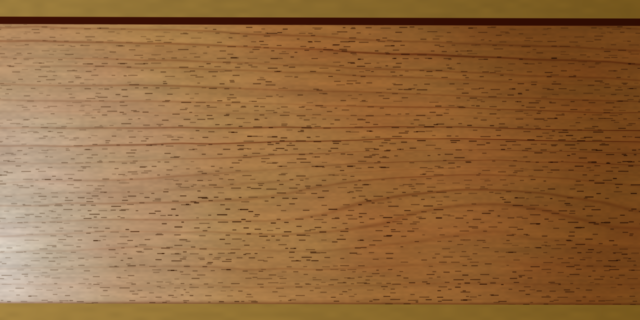
Reproduce this texture procedurally as a Shadertoy shader.

```glsl
// A varnished beech board between two olive strips, lit from the lower left.
// Growth rings are jittered contours of a warped height field; pores are short
// dashes scattered on a hashed grid; the lighting is a ramp over distance.

float hash(vec2 p) {
    vec3 q = fract(p.xyx * 0.1031);
    q += dot(q, q.yzx + 33.33);
    return fract((q.x + q.y) * q.z);
}

float noise(vec2 p) {
    vec2 i = floor(p), f = fract(p);
    f = f * f * (3.0 - 2.0 * f);
    return mix(mix(hash(i), hash(i + vec2(1, 0)), f.x),
               mix(hash(i + vec2(0, 1)), hash(i + vec2(1, 1)), f.x), f.y);
}

float bell(float x, float width) {
    return exp(-x * x / (width * width));
}

// Base colour, from the glare at the left to the shade at the right
vec3 lightRamp(float d) {
    vec3 c = mix(vec3(0.82, 0.78, 0.73), vec3(0.75, 0.67, 0.58), smoothstep(0.0, 0.2, d));
    c = mix(c, vec3(0.71, 0.57, 0.43), smoothstep(0.15, 0.45, d));
    c = mix(c, vec3(0.65, 0.48, 0.28), smoothstep(0.4, 0.85, d));
    c = mix(c, vec3(0.59, 0.385, 0.19), smoothstep(0.8, 1.3, d));
    return mix(c, vec3(0.46, 0.27, 0.10), smoothstep(1.3, 1.95, d));
}

// Height field whose contours are the rings: an arch at the right, a slope above
float ringField(vec2 p) {
    float width = mix(0.36, 0.85, smoothstep(0.25, 0.52, p.y));
    float arch = 0.1 * bell(p.y - 0.4, 0.17) * bell(p.x - 1.52, width);
    float slope = 0.035 * p.x * smoothstep(0.45, 0.75, p.y);
    float wobble = 0.022 * (noise(p * vec2(2.2, 4.0)) - 0.5)
                 + 0.007 * (noise(p * vec2(9.0, 14.0) + 7.0) - 0.5);
    return p.y - arch + slope + wobble;
}

// Ring darkness: a crisp upper edge and a soft fade below it
float rings(vec2 p, float count, float px) {
    float f = ringField(p), sum = 0.0;
    for (int k = -1; k <= 1; k++) {
        float id = floor(f * count) + float(k);
        float centre = (id + 0.5 + 0.7 * (hash(vec2(id, 3.0)) - 0.5)) / count;
        float d = f - centre;
        float line = bell(d, 0.0024 + 0.45 * px);
        float fade = exp(min(d, 0.0) * 90.0) * smoothstep(px, -px, d);
        float strength = mix(0.2, 1.0, hash(vec2(id, 11.0)));
        strength *= 0.35 + 0.85 * noise(vec2(p.x * 2.3, id * 5.7));
        sum += strength * (line + 0.32 * fade);
    }
    return sum * mix(0.3, 1.0, smoothstep(0.17, 0.32, f));
}

// Short dashes, one per grid cell, present with the given chance
float pores(vec2 p, vec2 cell, float chance, float seed, float px) {
    vec2 g = p / cell;
    g.x += 0.5 * mod(floor(g.y), 2.0);
    vec2 id = floor(g) + seed;
    vec2 shift = vec2(hash(id), hash(id + 17.3)) - 0.5;
    vec2 d = abs((fract(g) - 0.5 - shift * vec2(0.35, 0.5)) * cell);
    float halfLength = cell.x * mix(0.1, 0.3, hash(id + 41.7));
    float dash = smoothstep(halfLength + px, halfLength - px, d.x)
               * bell(d.y, 0.0012 + 0.4 * px);
    return dash * step(hash(id + 73.1), chance) * mix(0.4, 1.0, hash(id + 5.9));
}

vec3 board(vec2 p, vec3 light, float px) {
    // Long fibres and broad, slightly pink or green patches
    float fibre = noise(p * vec2(5.0, 130.0)) + noise(p * vec2(14.0, 65.0) + 31.0) - 1.0;
    float band = noise(vec2(p.x * 1.2, ringField(p) * 26.0)) - 0.5;
    float patchTint = noise(p * vec2(6.0, 18.0) + 50.0) - 0.5;
    float speck = noise(p * vec2(70.0, 150.0)) - 0.5;
    vec3 c = light * (1.0 + 0.06 * fibre + 0.07 * band + 0.06 * speck);
    c += patchTint * vec3(0.012, -0.018, -0.006);

    // Reddish rings and brown pores, washed out by the glare
    float clarity = mix(0.55, 1.0, smoothstep(0.0, 0.7, p.x));
    float ring = min(rings(p, 21.0, px), 1.0);
    c = mix(c, c * vec3(0.71, 0.54, 0.44), ring * clarity * 0.85);
    float pore = pores(p, vec2(0.055, 0.0135), 0.5, 0.0, px)
               + pores(p + 0.37, vec2(0.036, 0.019), 0.4, 90.0, px);
    float density = 0.45 + 0.6 * noise(p * vec2(2.0, 9.0) + 12.0);
    return mix(c, c * vec3(0.52, 0.44, 0.36), min(pore * density * clarity, 1.0));
}

void mainImage(out vec4 fragColor, in vec2 fragCoord) {
    float px = 1.0 / iResolution.y;
    vec2 p = fragCoord * px;
    float across = fragCoord.x / iResolution.x;

    float shade = length(vec2(p.x, 0.55 * (p.y - 0.17)));
    shade += 0.22 * smoothstep(0.55, 1.0, p.y);
    vec3 color = board(p, lightRamp(shade), px);

    // Olive strips above and below, with a dark groove under the upper one
    float grooveTop = 0.948 - 0.006 * across;
    float grooveBase = grooveTop - 0.023;
    float boardBase = 0.052 - 0.005 * across;
    vec3 olive = mix(vec3(0.61, 0.49, 0.24), vec3(0.46, 0.34, 0.11), across);
    olive *= 0.97 + 0.06 * noise(p * vec2(25.0, 60.0));
    vec3 groove = vec3(0.20, 0.05, 0.01) * mix(1.15, 0.9, across);

    color *= 1.0 - vec3(0.22, 0.32, 0.38) * bell(p.y - boardBase, 0.006);
    color = mix(color, groove, smoothstep(-px, px, p.y - grooveBase));
    color = mix(color, olive, smoothstep(-px, px, p.y - grooveTop));
    color = mix(color, olive * 1.04, smoothstep(px, -px, p.y - boardBase));
    fragColor = vec4(color, 1.0);
}
```
